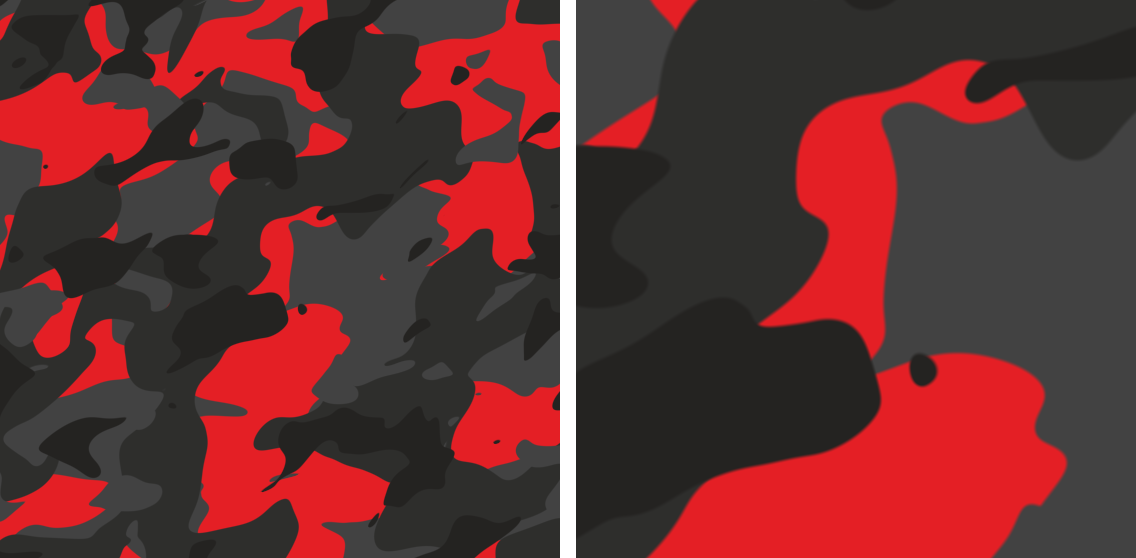
Left, the full canvas; right, a detail of the centre.
Reproduce this pattern procedurally as a WebGL 1 fragment shader.

```glsl
precision highp float;
uniform vec2 u_resolution;

#define RED_LEVEL -0.045
#define DARK_LEVEL 0.050
#define ACCENT_LEVEL 0.37
#define BLACK_LEVEL 0.24
#define STRETCH 0.66
#define WARP 0.52
#define LOBES 0.40
#define EDGE_WIDTH 0.0030

const vec3 GREY = vec3(0.259, 0.259, 0.259);
const vec3 RED = vec3(0.894, 0.122, 0.145);
const vec3 DARK = vec3(0.181, 0.181, 0.174);
const vec3 BLACK = vec3(0.142, 0.137, 0.130);

// Unit gradient with a random direction for each lattice point
vec2 latticeGradient(vec2 cell) {
  vec3 h = fract(cell.xyx * vec3(0.1031, 0.1030, 0.0973));
  h += dot(h, h.yzx + 33.33);
  float angle = 6.28318 * fract((h.x + h.y) * h.z);
  return vec2(cos(angle), sin(angle));
}

float gradientNoise(vec2 p) {
  vec2 cell = floor(p);
  vec2 f = p - cell;
  vec2 fade = f * f * f * (f * (f * 6.0 - 15.0) + 10.0);
  vec2 right = vec2(1.0, 0.0);
  vec2 up = vec2(0.0, 1.0);
  float a = dot(latticeGradient(cell), f);
  float b = dot(latticeGradient(cell + right), f - right);
  float c = dot(latticeGradient(cell + up), f - up);
  float d = dot(latticeGradient(cell + 1.0), f - 1.0);
  return mix(mix(a, b, fade.x), mix(c, d, fade.x), fade.y);
}

// Warped noise, stretched along the given angle
float blobField(vec2 uv, float frequency, float angle, float seed) {
  vec2 along = vec2(cos(angle), sin(angle));
  vec2 across = vec2(-along.y, along.x);
  vec2 p = frequency * vec2(dot(uv, along) * STRETCH, dot(uv, across)) + seed;
  vec2 bend = vec2(gradientNoise(p * 1.5 + 17.4), gradientNoise(p * 1.5 + 41.8));
  p += WARP * bend;
  return gradientNoise(p) + LOBES * gradientNoise(p * 2.2 + 73.6);
}

// Coverage of the area above a level, with an edge of constant width
float blobMask(vec2 uv, float frequency, float angle, float seed, float level) {
  float e = 0.5 * EDGE_WIDTH;
  float field = blobField(uv, frequency, angle, seed);
  float dx = blobField(uv + vec2(e, 0.0), frequency, angle, seed) - field;
  float dy = blobField(uv + vec2(0.0, e), frequency, angle, seed) - field;
  float slope = max(length(vec2(dx, dy)) / e, 0.05);
  float signedDistance = (field - level) / slope;
  return smoothstep(-e, e, signedDistance);
}

void main() {
  vec2 uv = gl_FragCoord.xy / min(u_resolution.x, u_resolution.y);

  // Large patches first, then smaller ones on top
  vec3 color = GREY;
  color = mix(color, RED, blobMask(uv, 6.2, 0.22, 12.3, RED_LEVEL));
  color = mix(color, DARK, blobMask(uv, 5.6, 0.70, 57.7, DARK_LEVEL));
  color = mix(color, GREY, blobMask(uv, 8.2, 0.45, 91.2, ACCENT_LEVEL));
  color = mix(color, BLACK, blobMask(uv, 8.2, 0.55, 134.6, BLACK_LEVEL));

  gl_FragColor = vec4(color, 1.0);
}
```
